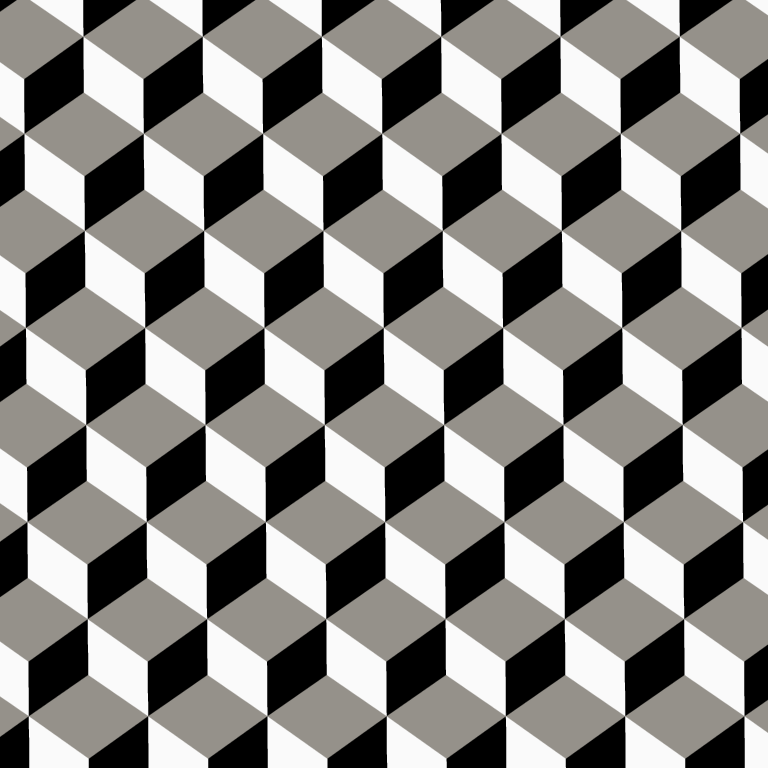
Reproduce this pattern procedurally as a WebGL 2 fragment shader.

```glsl
#version 300 es
precision highp float;
// Tumbling blocks: staggered rows of grey rhombi, each the top of a cube
// with a white left side and a black right side. Every point is classified
// by its nearest row; a small grid of samples smooths the edges.

uniform vec2 u_resolution;
out vec4 outColor;

const vec2 PITCH = vec2(0.1553, 0.1264);   // cube width and row spacing
const vec2 ANCHOR = vec2(0.4997, 0.5730);  // left corner of one rhombus
const float LEAN = 0.0075;                 // sideways drift per unit of height
const float RISE = 0.425;                  // rhombus above its row line, in rows
const float DROP = 0.438;                  // rhombus below its row line, in rows
const float FILTER_WIDTH = 1.25;           // edge softness, in pixels
const int SAMPLES = 4;                     // samples per axis

const vec3 TOP_GREY = vec3(0.584, 0.569, 0.541);
const vec3 LEFT_WHITE = vec3(0.98);
const vec3 RIGHT_BLACK = vec3(0.0);

vec3 cubeFace(vec2 point) {
  vec2 offset = point - ANCHOR;
  offset.x += LEAN * offset.y;
  vec2 cell = offset / PITCH;

  // Nearest row; odd rows shift by half a cube
  float row = floor(cell.y + 0.5);
  float across = fract(cell.x - 0.5 * mod(row, 2.0)) - 0.5;
  float height = cell.y - row;

  // Top face: its extent tapers to the left and right corners
  float taper = 1.0 - 2.0 * abs(across);
  if (height < RISE * taper && height > -DROP * taper) return TOP_GREY;

  // Sides: below the row line they are this cube's, above it the next row's
  return across * height > 0.0 ? LEFT_WHITE : RIGHT_BLACK;
}

void main() {
  vec3 sum = vec3(0.0);
  for (int j = 0; j < SAMPLES; j++) {
    for (int i = 0; i < SAMPLES; i++) {
      vec2 jitter = (vec2(i, j) + 0.5) / float(SAMPLES) - 0.5;
      sum += cubeFace((gl_FragCoord.xy + FILTER_WIDTH * jitter) / u_resolution);
    }
  }
  outColor = vec4(sum / float(SAMPLES * SAMPLES), 1.0);
}
```
